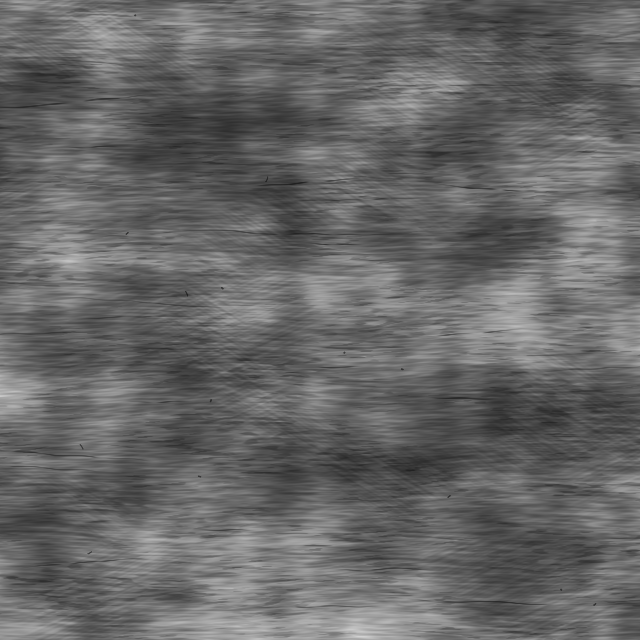
Reproduce this texture procedurally as a WebGL 2 fragment shader.

```glsl
#version 300 es
precision highp float;
// Worn grey surface with a fine horizontal brushed grain. Sheared gradient
// noise gives clouds, streaks and dashes; loops scatter cracks and specks.
// All layers add up in log space, so highlights spread wider than shadows.

uniform vec2 u_resolution;
out vec4 fragColor;

const float BASE_GREY = 0.405;
const float CLOUD_GAIN = 0.15;
const float GRAIN_GAIN = 0.07;
const float SMEAR_GAIN = 0.06;
const float SMUDGE_GAIN = 0.22;
const float DASH_GAIN = 0.2;
const float HAIRLINE_GAIN = 0.045;
const float CRACK_GAIN = 0.62;
const float SPECK_GAIN = 0.7;
const float HIGHLIGHT_KNEE = 0.35;
const float HIGHLIGHT_SQUEEZE = 0.4;
const int CRACK_COUNT = 24;
const int SPECK_COUNT = 14;
const float TAU = 6.28318;

vec2 hash2(vec2 p) {
    uvec2 v = uvec2(ivec2(p)) * 1664525u + 1013904223u;
    for (int i = 0; i < 2; i++) {
        v.x += v.y * 1664525u;
        v.y += v.x * 1664525u;
        v ^= v >> 16u;
    }
    return vec2(v >> 8u) / 16777216.0;
}

float cornerRamp(vec2 cell, vec2 offset) {
    float angle = TAU * hash2(cell).x;
    return dot(vec2(cos(angle), sin(angle)), offset);
}

// Gradient noise scaled to roughly unit deviation
float noise(vec2 p) {
    vec2 c = floor(p), f = p - c, e = vec2(1.0, 0.0);
    vec2 w = f * f * f * (f * (f * 6.0 - 15.0) + 10.0);
    float low = mix(cornerRamp(c, f), cornerRamp(c + e, f - e), w.x);
    float high = mix(cornerRamp(c + e.yx, f - e.yx), cornerRamp(c + 1.0, f - 1.0), w.x);
    return 4.0 * mix(low, high, w.y);
}

// Stretched noise; the shear staggers its columns, the fade drops sub-pixel rows
float streaks(vec2 p, vec2 freq, float shear, float seed) {
    vec2 q = p * freq;
    q.x += shear * q.y;
    return noise(q + seed) * (1.0 - smoothstep(0.6, 1.1, freq.y / u_resolution.y));
}

vec2 rotate(vec2 p, float angle) {
    float c = cos(angle), s = sin(angle);
    return vec2(c * p.x + s * p.y, c * p.y - s * p.x);
}

float clouds(vec2 p) {
    return 1.1 * streaks(p, vec2(2.6, 4.2), 0.2, 23.3)
         + 0.9 * streaks(p, vec2(5.0, 8.0), -0.3, 41.7)
         + 0.55 * streaks(p, vec2(9.0, 19.0), 0.35, 83.1)
         + 0.3 * streaks(p, vec2(17.0, 22.0), -0.35, 97.6);
}

float grain(vec2 p) {
    return 0.6 * streaks(p, vec2(5.0, 46.0), 0.31, 107.4)
         + 0.75 * streaks(p, vec2(10.0, 105.0), -0.37, 211.6)
         + 1.0 * streaks(p, vec2(13.0, 195.0), 0.43, 317.2)
         + 0.9 * streaks(p, vec2(36.0, 300.0), -0.29, 353.9);
}

// Dark stains gathered in loose horizontal bands, broken up by short marks
float smudges(vec2 p) {
    float band = smoothstep(-0.1, 1.6, streaks(p, vec2(4.0, 14.0), 0.3, 401.5));
    float marks = smoothstep(0.3, 1.3, streaks(p, vec2(34.0, 160.0), -0.4, 503.8));
    return band * (0.25 + marks);
}

// Crisp, thin dark dashes of the grain
float dashes(vec2 p) {
    float coarse = smoothstep(0.9, 1.4, streaks(p, vec2(15.0, 170.0), 0.37, 557.3));
    float fine = smoothstep(0.9, 1.4, streaks(p, vec2(28.0, 260.0), -0.41, 571.9));
    return (coarse + fine) * smoothstep(-0.8, 1.2, streaks(p, vec2(7.0, 27.0), 0.4, 587.2));
}

// Fine slanted strokes that show only in patches
float hairlines(vec2 p, float angle, float seed) {
    float patchMask = smoothstep(0.3, 1.4, noise(p * vec2(4.0, 5.0) + seed));
    return patchMask * streaks(rotate(p, angle), vec2(9.0, 215.0), 0.3, seed);
}

// Soft-edged line that dims instead of thinning below one pixel
float softLine(float dist, float halfWidth, float pixel) {
    float w = max(halfWidth, 0.6 * pixel);
    return (1.0 - smoothstep(0.3 * w, w + 0.4 * pixel, dist)) * min(1.0, halfWidth / w + 0.2);
}

float cracks(vec2 p, float pixel) {
    float dark = 0.0, wobble = 0.0012 * noise(p * vec2(17.0, 7.0) + 601.0);
    float wear = smoothstep(-1.8, 0.3, noise(p * vec2(34.0, 9.0) + 647.0));
    for (int i = 0; i < CRACK_COUNT; i++) {
        vec2 shape = hash2(vec2(i, 709)), look = hash2(vec2(i, 719));
        vec2 d = p - hash2(vec2(i, 701));
        float t = d.x / mix(0.05, 0.22, shape.x * shape.x);
        float taper = 1.0 - smoothstep(0.25, 1.0, abs(t));
        float path = d.x * (shape.y - 0.5) * 0.18 + 0.004 * t * t * (look.y - 0.5) + wobble;
        float line = softLine(abs(d.y - path), mix(0.0006, 0.0012, look.x * taper), pixel);
        dark = max(dark, line * taper * wear * mix(0.5, 1.0, look.y));
    }
    return dark;
}

// Tiny dots and bent flecks
float specks(vec2 p, float pixel) {
    float dark = 0.0;
    for (int i = 0; i < SPECK_COUNT; i++) {
        vec2 shape = hash2(vec2(i, 809));
        vec2 d = rotate(p - hash2(vec2(i, 811)), TAU * shape.x);
        d.y += 90.0 * d.x * d.x * (shape.x - 0.5);
        d.x -= clamp(d.x, -0.004 * shape.y, 0.004 * shape.y);
        dark = max(dark, softLine(length(d), mix(0.0017, 0.0006, shape.y), pixel));
    }
    return dark;
}

void main() {
    vec2 uv = gl_FragCoord.xy / u_resolution;
    float pixel = 1.0 / u_resolution.y;
    vec2 bent = uv + vec2(0.0, 0.003 * noise(uv * vec2(3.0, 4.0) + 907.0));
    float tone = CLOUD_GAIN * clouds(bent) + GRAIN_GAIN * grain(bent);
    tone += SMEAR_GAIN * noise(uv * vec2(19.0, 4.0) + 953.0);
    tone += HAIRLINE_GAIN * (hairlines(uv, 0.42, 977.0) + hairlines(uv, -0.5, 991.0));
    tone -= SMUDGE_GAIN * smudges(bent) + DASH_GAIN * dashes(bent);
    tone -= HIGHLIGHT_SQUEEZE * max(tone - HIGHLIGHT_KNEE, 0.0);
    tone -= CRACK_GAIN * cracks(uv, pixel) + SPECK_GAIN * specks(uv, pixel);
    fragColor = vec4(vec3(clamp(BASE_GREY * exp(tone), 0.0, 1.0)), 1.0);
}
```
